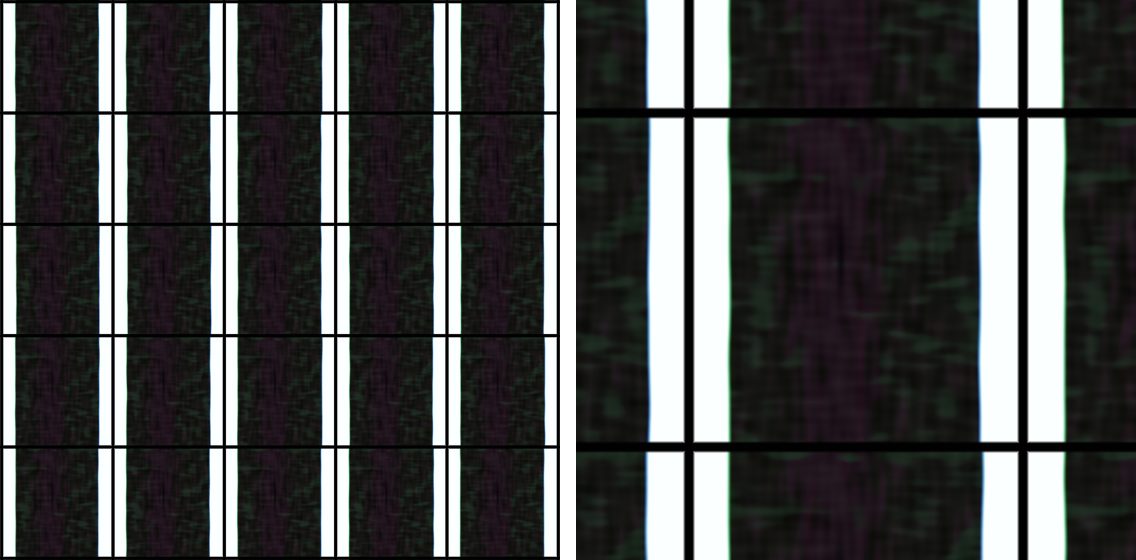
Left: the whole. Right: its middle third, enlarged.
This pattern is drawn by a WebGL 2 fragment shader. Its source:

```glsl
#version 300 es
precision highp float;
// Five by five grid of square tiles, each a dark woven band on white.
// Thin black rules part the tiles; gradient noise gives the cloth its
// threads, plum and green tints, and the slightly uneven band edges.

uniform vec2 u_resolution;
out vec4 fragColor;

vec2 hash2(vec2 p) {
  vec3 q = fract(p.xyx * vec3(0.1031, 0.1030, 0.0973));
  q += dot(q, q.yzx + 33.33);
  return fract((q.xx + q.yz) * q.zy);
}

float gradientDot(vec2 corner, vec2 offset) {
  return dot(hash2(corner + 71.0) * 2.0 - 1.0, offset);
}

// Gradient noise, roughly -0.6 to 0.6
float noise(vec2 p) {
  vec2 i = floor(p), f = fract(p);
  vec2 w = f * f * f * (f * (f * 6.0 - 15.0) + 10.0);
  vec2 e = vec2(1.0, 0.0);
  return mix(mix(gradientDot(i, f), gradientDot(i + e, f - e), w.x),
             mix(gradientDot(i + e.yx, f - e.yx), gradientDot(i + 1.0, f - 1.0), w.x), w.y);
}

// Cloth colour at tile position t, nearly alike in every tile
vec3 cloth(vec2 t, vec2 tile) {
  float warp = noise(t * vec2(32.0, 7.0));
  float weft = noise(t * vec2(8.0, 34.0) + 19.0);
  float blotch = noise(t * vec2(11.0, 8.0) + 43.0);
  float wear = noise(t * 14.0 + tile * 23.0);

  // Plum gathers in the middle, green towards the sides and the top hem
  float middle = exp(-pow((t.x - 0.44) / 0.13, 2.0));
  float hem = smoothstep(0.94, 0.98, t.y);
  float plum = smoothstep(0.0, 0.5, 0.55 * middle + 0.7 * warp + 0.3 * blotch + 0.2 * wear);
  float green = smoothstep(0.05, 0.5, 0.9 * blotch + 0.5 * weft + 0.3 * wear
                           + 0.12 - 0.35 * middle + 0.4 * hem);
  vec3 colour = mix(vec3(0.08, 0.08, 0.07), vec3(0.12, 0.075, 0.11), plum);
  colour = mix(colour, vec3(0.10, 0.15, 0.11), green);
  colour += 0.045 * (warp + weft) + 0.02 * wear;

  // Short dark slubs and faint red threads near the middle
  float slub = exp(-pow((t.x - 0.455) / 0.012, 2.0) - pow((t.y - 0.57) / 0.12, 2.0));
  float redThread = middle * smoothstep(0.1, 0.4, noise(t * vec2(38.0, 3.0) + 8.0));
  colour += vec3(0.035, -0.015, 0.005) * redThread;
  return max(colour * (1.0 - 0.65 * slub), 0.0);
}

void main() {
  vec2 uv = gl_FragCoord.xy / u_resolution;
  float pixel = 1.0 / min(u_resolution.x, u_resolution.y);
  vec2 grid = (uv - 0.003) / 0.1988;
  vec2 tile = floor(grid), t = fract(grid);

  // Band edges shift a little per tile and waver along their length
  vec2 shift = (hash2(tile + 5.0) - 0.5) * 0.014;
  float left = 0.123 + shift.x + 0.007 * noise(vec2(t.y * 5.0, tile.x * 3.7 + tile.y));
  float right = 0.876 + shift.y + 0.007 * noise(vec2(t.y * 5.0 + 30.0, tile.x + tile.y * 2.3));

  // Channel offsets leave a green fringe at left and a blue one at right
  float soft = max(0.008, pixel / 0.1988);
  vec3 band = smoothstep(-soft, soft, vec3(t.x - left) - vec3(0.0, 0.003, 0.001))
            * smoothstep(-soft, soft, vec3(right - t.x) - vec3(0.0, 0.002, 0.004));
  vec3 colour = mix(vec3(0.99, 1.0, 1.0), cloth(t, tile), band);

  // Black rules between the tiles
  vec2 gap = min(t, 1.0 - t) * 0.1988;
  float blur = max(0.75 * pixel, 0.001);
  float rule = 1.0 - smoothstep(0.0029 - blur, 0.0029 + blur, min(gap.x, gap.y));
  colour = mix(colour, vec3(0.005), rule);

  fragColor = vec4(colour, 1.0);
}
```
